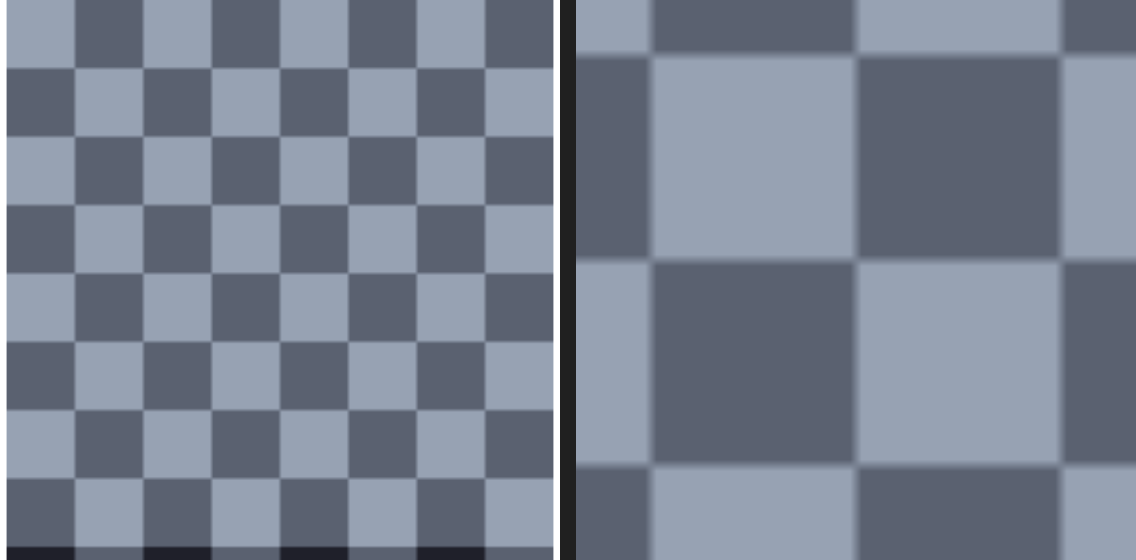
Left, the full canvas; right, a detail of the centre.
Write a Shadertoy shader that draws this pattern.

```glsl
#define TILES 8.0
#define MARGIN 0.0117
#define STRIP_HEIGHT 0.0234
#define EDGE_SOFTNESS 0.0034
#define LIGHT_TILE vec3(0.592, 0.635, 0.702)
#define DARK_TILE vec3(0.352, 0.380, 0.440)
#define DEEP_SIDE vec3(0.120, 0.125, 0.165)
#define BACKDROP vec3(1.0)

const float PI = 3.14159265;

// Soft square wave per axis: +1 on even tiles, -1 on odd ones.
// Clamping to tile centres keeps the outer rim free of blending.
vec2 tileParity(vec2 cell, float softness) {
    vec2 inner = clamp(cell, 0.5, TILES - 0.5);
    return clamp(sin(PI * inner) / (PI * softness), -1.0, 1.0);
}

void mainImage(out vec4 fragColor, in vec2 fragCoord) {
    vec2 uv = fragCoord / iResolution.xy;
    float pixel = 1.0 / min(iResolution.x, iResolution.y);
    float softness = max(EDGE_SOFTNESS, pixel);

    // Square tiles, flush with the top and resting on the front strip
    float tileSize = (1.0 - 2.0 * MARGIN) / TILES;
    vec2 cell = (uv - vec2(MARGIN, STRIP_HEIGHT)) / tileSize;
    vec2 parity = tileParity(cell, softness / tileSize);

    // Checkered top face
    vec3 board = mix(LIGHT_TILE, DARK_TILE, 0.5 + 0.5 * parity.x * parity.y);

    // Shaded front side, alternating by column
    vec3 side = mix(DARK_TILE, DEEP_SIDE, 0.5 + 0.5 * parity.x);
    float onTop = smoothstep(-softness, softness, uv.y - STRIP_HEIGHT);
    vec3 color = mix(side, board, onTop);

    // Plain margins to the left and right
    float inset = 0.5 - MARGIN - abs(uv.x - 0.5);
    float inside = smoothstep(-0.5 * pixel, 0.5 * pixel, inset);
    fragColor = vec4(mix(BACKDROP, color, inside), 1.0);
}
```
